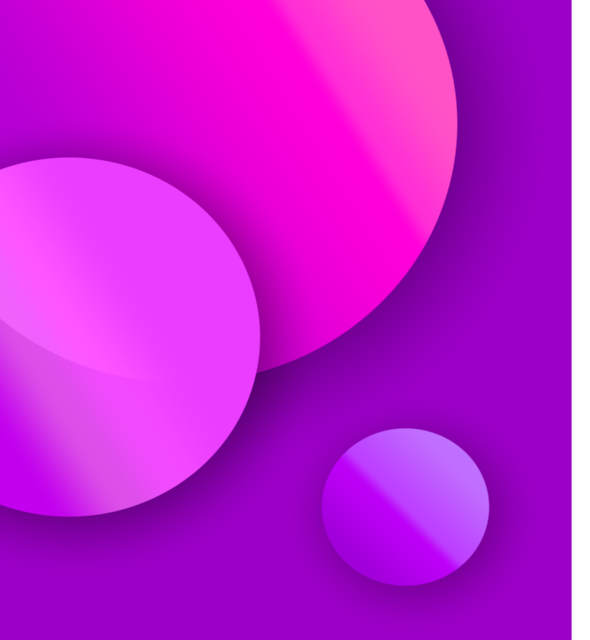
A Shadertoy shader for this background:

```glsl
#define CANVAS_WIDTH 0.867
#define STRIP_START 0.840
#define BIG_DISC vec3(0.267, 0.807, 0.405)
#define MID_DISC vec3(0.1016, 0.4733, 0.2806)
#define SMALL_DISC vec3(0.5958, 0.2077, 0.123)
#define BAND_DIR vec2(0.864, 0.504)
#define SMALL_DIR vec2(0.724, 0.690)
#define SHADOW_SHIFT vec2(0.012, -0.012)
#define BACKDROP vec3(0.605, 0.0, 0.775)

// Signed distance to a disc given as centre and radius
float discDistance(vec2 p, vec3 disc) {
    return length(p - disc.xy) - disc.z;
}

// Antialiased coverage of a signed distance
float coverage(float dist) {
    float pixel = 1.0 / iResolution.y;
    return 1.0 - smoothstep(-pixel, pixel, dist);
}

// Brightness left under the blurred shadow of a disc
float shadow(vec2 p, vec3 disc, float blur, float strength) {
    float dist = discDistance(p - SHADOW_SHIFT, disc);
    return 1.0 - strength * (1.0 - smoothstep(-blur, blur, dist));
}

// Violet to magenta, then a coral sheen past the crease
vec3 bigColor(vec2 p) {
    float t = dot(p, BAND_DIR);
    vec3 color = mix(vec3(0.70, 0.0, 0.83), vec3(1.0, 0.0, 0.85), smoothstep(0.36, 0.86, t));
    vec3 sheen = mix(vec3(1.0, 0.18, 0.84), vec3(1.0, 0.32, 0.78), smoothstep(0.86, 0.98, t));
    return mix(color, sheen, smoothstep(0.836, 0.872, t));
}

// Violet corner, dusky band, bright crest and flat orchid
vec3 midColor(vec2 p) {
    float t = dot(p, BAND_DIR);
    vec3 color = mix(vec3(0.76, 0.0, 0.93), vec3(0.86, 0.31, 0.91), smoothstep(0.160, 0.265, t));
    color = mix(color, vec3(0.95, 0.29, 1.0), smoothstep(0.265, 0.345, t));
    color = mix(color, vec3(0.92, 0.24, 1.0), smoothstep(0.345, 0.450, t));
    // Faint lift where the large disc lies behind
    float overlap = coverage(discDistance(p, BIG_DISC));
    float fade = 1.0 - smoothstep(0.24, 0.46, t);
    return color + 0.075 * overlap * fade;
}

// Deep violet below the diagonal, lilac above
vec3 smallColor(vec2 p) {
    float t = dot(p, SMALL_DIR);
    vec3 deep = mix(vec3(0.62, 0.0, 0.84), vec3(0.74, 0.0, 0.97), smoothstep(0.44, 0.565, t));
    vec3 lilac = mix(vec3(0.74, 0.24, 1.0), vec3(0.75, 0.44, 1.0), smoothstep(0.56, 0.69, t));
    return mix(deep, lilac, smoothstep(0.554, 0.578, t));
}

void mainImage(out vec4 fragColor, in vec2 fragCoord) {
    vec2 p = fragCoord / iResolution.xy * vec2(CANVAS_WIDTH, 1.0);
    vec3 color = BACKDROP;

    // Discs from back to front, each above its shadow
    color *= shadow(p, BIG_DISC, 0.13, 0.42);
    color = mix(color, bigColor(p), coverage(discDistance(p, BIG_DISC)));

    color *= shadow(p, MID_DISC, 0.085, 0.46);
    color = mix(color, midColor(p), coverage(discDistance(p, MID_DISC)));

    color *= shadow(p, SMALL_DISC, 0.065, 0.30);
    color = mix(color, smallColor(p), coverage(discDistance(p, SMALL_DISC)));

    // White strip on the right
    color = mix(color, vec3(1.0), coverage(STRIP_START - p.x));

    fragColor = vec4(color, 1.0);
}
```
